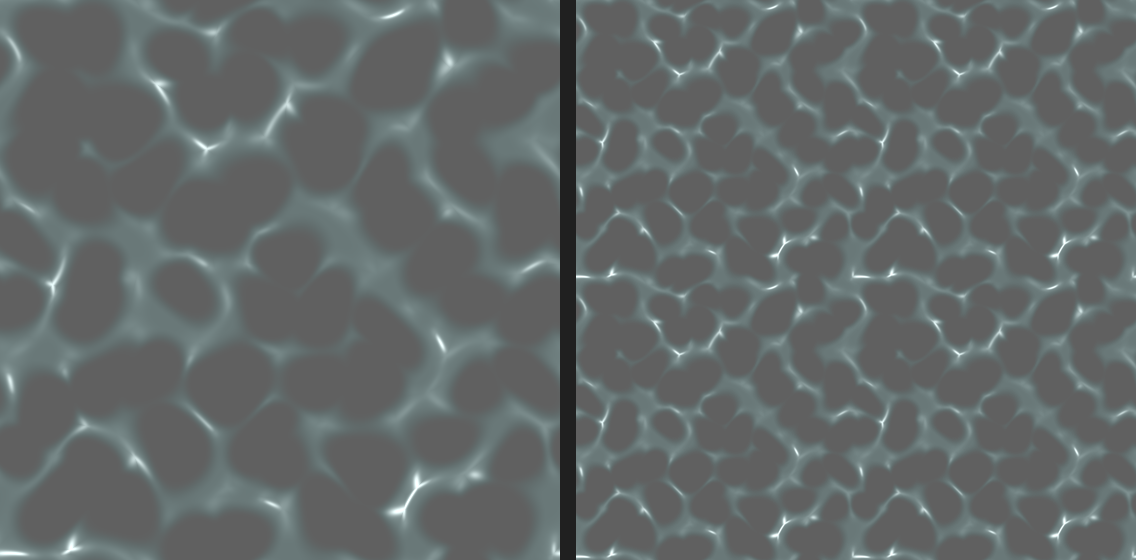
Left: one tile. Right: repeated 2 by 2.
Reproduce this texture procedurally as a Shadertoy shader.

```glsl
// A soft web of teal light on flat grey, like caustics under water.
// Wrapped cellular noise gives round cells; the gaps between them glow,
// and thin ridges on the cell borders flare white in places.

#define CELLS 8.0          // cells along each side, whole for tiling
#define JITTER 0.70        // scatter of the cell centres
#define SIZE_SPREAD 0.18   // variation of the cell radii
#define WARP 0.014         // bending of the web, in canvas widths
#define BLEND 18.0         // sharpness of the merge between cells
#define WEB_START 0.37     // distance from a centre where the glow begins
#define WEB_FULL 0.66      // distance where the glow is complete
#define WEB_GLOW 0.094     // brightness of the broad glow
#define RIDGE_GLOW 0.065   // brightness of the soft ridge
#define LINE_GLOW 0.08     // brightness of the thin lines
#define FLARE_GLOW 0.48    // brightness of the white flares
#define GREY 0.378         // flat ground

const float TAU = 6.2831853;

vec3 hash3(vec2 cell) {
    vec3 q = fract(vec3(cell.xyx) * vec3(0.1031, 0.1030, 0.0973) + 0.137);
    q += dot(q, q.yxz + 33.33);
    return fract((q.xxy + q.yzz) * q.zyx);
}

// Periodic bending with whole frequencies
vec2 warp(vec2 uv) {
    vec2 a = TAU * uv;
    return uv + WARP * vec2(
        sin(3.0 * a.y + a.x + 0.7) + 0.7 * sin(5.0 * a.y - 2.0 * a.x + 2.1),
        sin(3.0 * a.x - a.y + 1.9) + 0.7 * sin(5.0 * a.x + 2.0 * a.y + 4.3));
}

// x: smooth distance to the nearest cell, y: gap to the second nearest
vec2 cellular(vec2 p) {
    vec2 base = floor(p);
    float nearest = 9.0, second = 9.0, sum = 0.0;
    for (int j = -2; j <= 2; j++) {
        for (int i = -2; i <= 2; i++) {
            vec2 cell = base + vec2(i, j);
            vec3 rnd = hash3(mod(cell, CELLS));
            vec2 centre = cell + 0.5 + JITTER * (rnd.xy - 0.5);
            float d = length(p - centre) - SIZE_SPREAD * (rnd.z - 0.5);
            second = min(second, max(nearest, d));
            nearest = min(nearest, d);
            sum += exp(-BLEND * d);
        }
    }
    return vec2(-log(sum) / BLEND, second - nearest);
}

// Wrapping patches from layered sines, -1 to 1
float patches(vec2 uv) {
    vec2 a = TAU * uv;
    return sin(4.0 * a.x + 2.0 * a.y + 1.6 * sin(3.0 * a.y + 0.4))
         * sin(5.0 * a.y - 2.0 * a.x + 1.6 * sin(3.0 * a.x + 1.3));
}

float bell(float x) {
    return exp(-x * x);
}

void mainImage(out vec4 fragColor, in vec2 fragCoord) {
    vec2 uv = fragCoord / iResolution.xy;
    vec2 web = cellular(warp(uv) * CELLS);
    float patchy = patches(uv);

    // Broad glow, soft ridge, thin line and flare; wide gaps get thin lines
    float glow = smoothstep(WEB_START, WEB_FULL, web.x);
    float ridge = smoothstep(-0.7, 0.5, patchy);
    float line = smoothstep(-0.2, 0.6, patchy);
    float flare = smoothstep(0.45, 1.0, patchy);
    float thin = mix(0.13, 0.06, glow);
    float light = WEB_GLOW * glow;
    light += RIDGE_GLOW * glow * ridge * bell(web.y / 0.28);
    light += LINE_GLOW * glow * line * bell(web.y / (1.8 * thin));
    light += FLARE_GLOW * glow * glow * flare * bell(web.y / thin);

    // Dim light is teal, strong light turns white
    float redLoss = 0.07 * (1.0 - exp(-light / 0.05));
    vec3 colour = GREY + vec3(light - redLoss, light, light);
    fragColor = vec4(clamp(colour, 0.0, 1.0), 1.0);
}
```
